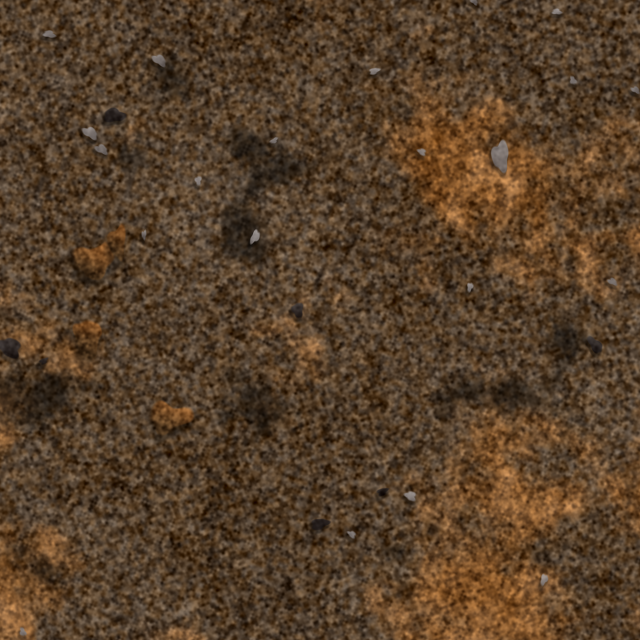
A three.js fragment shader for this texture:

```glsl
// Damp brown sand with rust-orange crests, fine grains, clods and pale pebbles.
varying vec2 vUv;

float hash(vec2 p) {
  vec3 q = fract(vec3(p.xyx) * 0.1031);
  q += dot(q, q.yzx + 33.33);
  return fract((q.x + q.y) * q.z);
}

float noise(vec2 p) {
  vec2 cell = floor(p), f = fract(p);
  f = f * f * (3.0 - 2.0 * f);
  float low = mix(hash(cell), hash(cell + vec2(1.0, 0.0)), f.x);
  float high = mix(hash(cell + vec2(0.0, 1.0)), hash(cell + 1.0), f.x);
  return mix(low, high, f.y);
}

mat2 turn(float a) {
  return mat2(cos(a), sin(a), -sin(a), cos(a));
}

float fbm(vec2 p) {
  float sum = 0.0, weight = 0.5;
  for (int i = 0; i < 5; i++) {
    sum += weight * noise(p);
    p = turn(0.65) * p * 2.03 + 17.3;
    weight *= 0.5;
  }
  return sum / 0.97;
}

// Brightness of the grains, centred on zero
float grainTone(vec2 p) {
  float medium = noise(turn(0.5) * p * 150.0 + 40.0);
  float fine = noise(turn(1.2) * p * 235.0 + 90.0);
  float clump = noise(turn(0.9) * p * 62.0 + 20.0);
  return 0.5 * medium + 0.36 * fine + 0.14 * clump - 0.5;
}

// Signed distance to a rounded, slightly angular stone
float stone(vec2 p, float radius, float seed) {
  p = turn(seed * 6.28) * p;
  p.y *= 1.25 + 0.7 * fract(seed * 7.0);
  float a = atan(p.y, p.x);
  float outline = 1.0 + 0.16 * cos(3.0 * a + seed * 20.0) + 0.07 * cos(5.0 * a + seed * 41.0);
  return length(p) - radius * outline;
}

void main() {
  vec2 uv = vUv;
  float tone = grainTone(uv);
  float tint = noise(turn(0.3) * uv * 120.0 + 70.0) - 0.5;

  // Broad relief with light from the upper right
  vec2 warped = uv + 0.05 * vec2(noise(uv * 9.0), noise(uv * 9.0 + 31.0));
  float height = fbm(warped * 4.0 + 5.0);
  float slope = height - fbm((warped + vec2(0.012, 0.02)) * 4.0 + 5.0);
  float shade = 0.22 * slope + 0.13 * (fbm(uv * 3.0 + 60.0) - 0.5);

  // Grey-brown sand
  vec3 color = vec3(0.325, 0.248, 0.172) + shade;
  color += tone * vec3(0.52, 0.49, 0.45) + tint * vec3(0.05, 0.0, -0.06);

  // Rust-orange crests, broken into lumps
  float lumps = fbm(uv * 24.0 + 11.0);
  float rust = smoothstep(0.54, 0.78, height + 0.3 * (lumps - 0.5) + 0.5 * slope);
  vec3 rustColor = vec3(0.53, 0.335, 0.155) + 0.4 * (lumps - 0.5);
  rustColor += tone * vec3(0.66, 0.48, 0.28);
  color = mix(color, rustColor, 0.85 * rust);

  // Hollows in shadow
  float hollow = smoothstep(0.67, 0.82, fbm(uv * 8.0 + 130.0));
  color *= 1.0 - 0.5 * hollow;

  // Sandy clods, orange on top and dark below
  for (int i = 0; i < 4; i++) {
    float k = float(i);
    vec2 center = vec2(0.08 + 0.25 * hash(vec2(k, 3.0)), 0.3 + 0.35 * hash(vec2(k, 8.0)));
    float radius = 0.025 + 0.018 * hash(vec2(k, 5.0));
    vec2 p = uv - center + 0.014 * (vec2(noise(uv * 40.0), noise(uv * 40.0 + 9.0)) - 0.5);
    float d = stone(p, radius, hash(vec2(k, 21.0)));
    float shadow = stone(p + vec2(0.003, 0.014), radius, hash(vec2(k, 21.0)));
    color *= 1.0 - 0.35 * (1.0 - smoothstep(-0.008, 0.01, shadow));
    float lit = smoothstep(-0.8, 0.9, dot(p, vec2(0.35, 0.94)) / radius);
    vec3 clod = mix(vec3(0.25, 0.17, 0.09), vec3(0.55, 0.35, 0.17), lit);
    color = mix(color, clod + tone * vec3(0.5, 0.4, 0.28), 1.0 - smoothstep(-0.004, 0.004, d));
  }

  // Scattered pebbles: mostly pale and bluish, every fourth one dark
  for (int i = 0; i < 28; i++) {
    float k = float(i) + 50.0;
    float seed = hash(vec2(k, 2.0));
    float rise = hash(vec2(k, 14.0));
    vec2 center = vec2(hash(vec2(k, 7.0)), 1.0 - rise * sqrt(rise));
    float size = hash(vec2(k, 33.0));
    float radius = 0.007 + 0.024 * size * size * size;
    vec2 p = uv - center;
    float d = stone(p, radius, seed);
    float shadow = stone(p + vec2(0.002, 0.005), radius, seed);
    color *= 1.0 - 0.35 * (1.0 - smoothstep(-0.002, 0.005, shadow));
    float dark = step(3.0, mod(float(i), 4.0));
    vec3 pebble = mix(vec3(0.51, 0.48, 0.47), vec3(0.15, 0.125, 0.12), dark);
    pebble += 0.07 * clamp(p.y / radius, -1.0, 1.0) + 0.1 * (seed - 0.5) * (1.0 - dark);
    pebble += 0.16 * tone + 0.1 * (noise(uv * 70.0) - 0.5);
    color = mix(color, pebble, 0.92 * (1.0 - smoothstep(-0.003, 0.002, d)));
  }

  gl_FragColor = vec4(clamp(color, 0.0, 1.0), 1.0);
}
```
